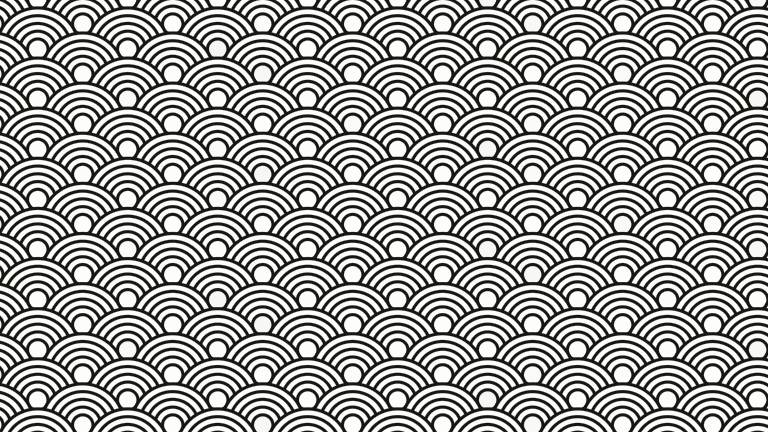
A Shadertoy shader for this pattern:

```glsl
#define PERIOD 0.2083              // scale spacing, in canvas heights
#define ROW_STEP 0.2785            // the rest is in periods
#define ORIGIN vec2(-0.348, -0.096)
#define RADIUS 0.476
#define RING_STEP 0.0862
#define LINE_WIDTH 0.0345
#define RINGS 5.0
#define SOFTNESS 1.15
#define DISC_TINT 0.025
#define INK vec3(0.085, 0.09, 0.065)
#define PAPER vec3(0.992, 0.992, 0.985)

// Share of a pixel lying inside a signed distance
float coverage(float dist, float pixel) {
    return clamp(0.5 - dist / pixel, 0.0, 1.0);
}

// Signed distance to the nearest ring, counted inward from the rim
float ringDistance(float radius) {
    float depth = RADIUS - radius - 0.5 * LINE_WIDTH;
    float ring = clamp(round(depth / RING_STEP), 0.0, RINGS - 1.0);
    return abs(depth - ring * RING_STEP) - 0.5 * LINE_WIDTH;
}

// Layered sines, one value per scale from 0 to 1
float scaleVariation(vec2 id) {
    return 0.5 + 0.25 * (sin(id.x * 2.7 + id.y * 1.9) + sin(id.x * 4.3 - id.y * 3.1));
}

vec3 scaleColor(float radius, vec2 id, float pixel) {
    float discRadius = RADIUS - (RINGS - 1.0) * RING_STEP - LINE_WIDTH;
    float tint = DISC_TINT * smoothstep(0.6, 1.0, scaleVariation(id));
    vec3 paper = PAPER - tint * coverage(radius - discRadius, pixel);
    return mix(paper, INK, coverage(ringDistance(radius), pixel));
}

void mainImage(out vec4 fragColor, in vec2 fragCoord) {
    vec2 p = (fragCoord - 0.5 * iResolution.xy) / (iResolution.y * PERIOD) - ORIGIN;
    float pixel = SOFTNESS / (iResolution.y * PERIOD);
    float nearestRow = floor(p.y / ROW_STEP);
    vec3 color = PAPER;

    // Upper rows first, so that each lower row overlaps them
    for (int i = 1; i >= -1; i--) {
        float row = nearestRow + float(i);
        float x = p.x - 0.5 * mod(row, 2.0);
        float column = round(x);
        float radius = length(vec2(x - column, p.y - row * ROW_STEP));
        vec3 layer = scaleColor(radius, vec2(column, row), pixel);
        // Inside the rim the layer is opaque; its soft edge blends in pure ink
        layer = mix(layer, INK, step(RADIUS - 0.5 * LINE_WIDTH, radius));
        color = mix(color, layer, coverage(radius - RADIUS, pixel));
    }
    fragColor = vec4(color, 1.0);
}
```
